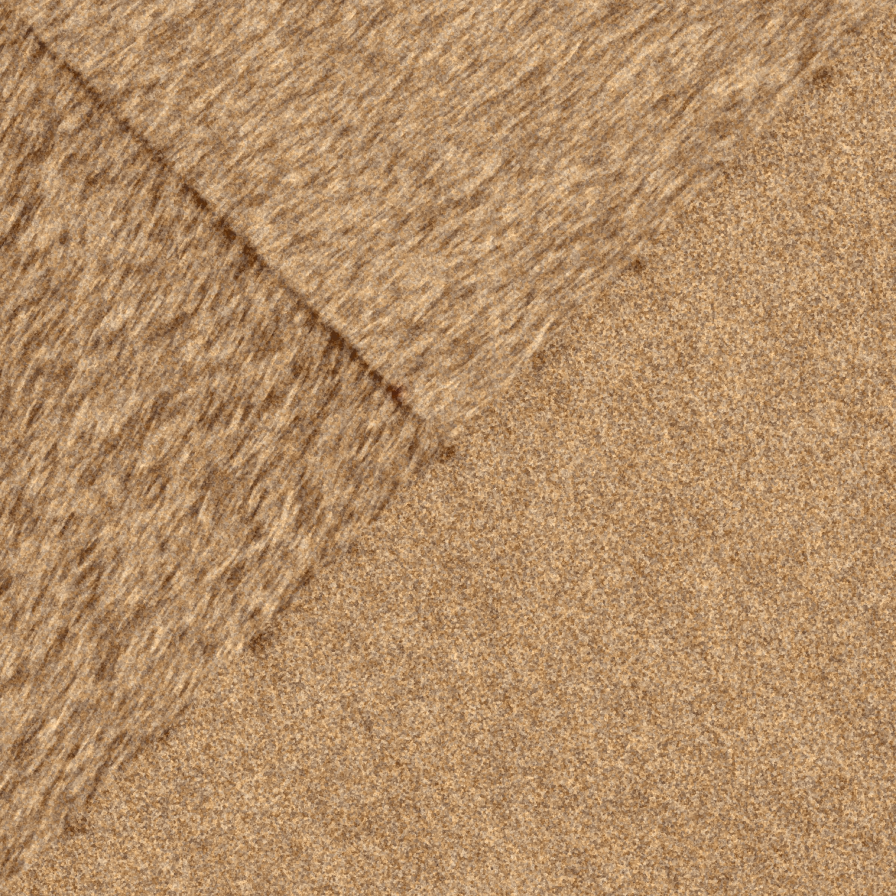
A Shadertoy shader for this texture:

```glsl
// Three panels of short tan fur meeting at a diagonal seam and a dark parting.
// Strands are smooth cellular noise stretched along each panel's nap direction;
// finer cells add grain, and distances to the seams place shadows and tufts.

vec3 hash3(vec2 p) {
    vec3 q = fract(p.xyx * vec3(0.1031, 0.1030, 0.0973));
    q += dot(q, q.yxz + 33.33);
    return fract((q.xxy + q.yzz) * q.zyx);
}

// Random cell values blended by distance to jittered cell points, about -0.5 to 0.5
float cells(vec2 p) {
    vec2 id = floor(p), f = fract(p);
    float sum = 0.0, weight = 0.0;
    for (int y = -1; y <= 1; y++)
    for (int x = -1; x <= 1; x++) {
        vec2 o = vec2(x, y);
        vec3 h = hash3(id + o);
        vec2 d = o + h.xy - f;
        float w = exp(-6.0 * dot(d, d));
        sum += w * (h.z - 0.5);
        weight += w;
    }
    return sum / max(weight, 1e-4);
}

// Strands along an angle: broad locks, visible strands and thin hairs
float fur(vec2 uv, float angle, vec3 strength) {
    float c = cos(angle), s = sin(angle);
    vec2 p = vec2(dot(uv, vec2(c, s)), dot(uv, vec2(-s, c)));
    p.y += 0.002 * sin(p.x * 31.0 + 2.0 * sin(p.y * 23.0));
    float lock = cells(p * vec2(17.0, 46.0) + 7.0);
    float strand = cells(p * vec2(38.0, 150.0) + 31.0);
    float hair = cells(p * vec2(75.0, 300.0) + 73.0);
    strand += 0.7 * min(strand + 0.12, 0.0) + 0.03;
    return dot(vec3(lock, strand, hair), strength);
}

void mainImage(out vec4 fragColor, in vec2 fragCoord) {
    vec2 uv = fragCoord / iResolution.xy;

    // Signed distances to the diagonal seam and the parting, frayed by hairs
    float fray = cells(uv * 110.0);
    float seam = (uv.y - uv.x) * 0.7071 - 0.002 + 0.007 * fray;
    float parting = (uv.x + uv.y - 1.004) * 0.7071 + 0.005 * fray;
    float above = smoothstep(-0.005, 0.005, seam);
    float upper = smoothstep(-0.004, 0.004, parting);

    // Tone of each panel
    float topTone = 0.61 + fur(uv, 0.72, vec3(0.06, 0.25, 0.40));
    float leftTone = 0.535 + 0.05 * smoothstep(0.5, 0.1, uv.y)
                   + fur(uv, 1.02, vec3(0.10, 0.34, 0.42));
    float rightTone = 0.615 + fur(uv, -1.05, vec3(0.08, 0.08, 0.06));
    leftTone -= 0.11 * exp(min(parting, 0.0) / 0.045);
    rightTone -= 0.07 * exp(min(seam, 0.0) / 0.018);
    float tone = mix(rightTone, mix(leftTone, topTone, upper), above);

    // Fine grain, strongest where the pile points at the viewer
    float grain = cells(uv * 345.0 + 11.0);
    float speck = cells(uv * 620.0 + 3.0);
    tone += grain * mix(0.46, 0.24, above) + speck * mix(0.36, 0.26, above);

    // Uneven dark groove along the parting, ending in a deep knot
    float along = uv.x - uv.y;
    float clump = 0.65 + 0.8 * cells(vec2(along * 17.0, 4.0));
    float groove = exp(-pow((parting + 0.003) / 0.007, 2.0)) * clump
                 * mix(0.55, 1.0, smoothstep(0.03, 0.10, uv.x)) * above;
    tone -= 0.42 * groove * smoothstep(0.49, 0.44, uv.x);
    vec2 knot = (uv - vec2(0.444, 0.562)) / vec2(0.010, 0.010);
    float knotShade = exp(-dot(knot, knot));
    tone -= 0.28 * knotShade;

    // Evenly spaced tufts hanging just below the diagonal seam, every other one dark
    float slot = (uv.x + uv.y) * 0.5 - 0.0775;
    float index = floor(slot / 0.105 + 0.5);
    vec2 tuft = vec2(slot - index * 0.105, seam + 0.006);
    tuft.x += 0.5 * tuft.y;
    float tuftShade = exp(-dot(tuft * tuft, vec2(9000.0, 9000.0)));
    tone -= tuftShade * mix(0.30, 0.17, mod(index, 2.0));

    // Brown to cream ramp with warm and grey hairs
    vec3 color = mix(vec3(0.34, 0.19, 0.08), vec3(0.95, 0.81, 0.635), clamp(tone, 0.0, 1.1));
    float warmth = cells(uv * 300.0 + 57.0) + 0.08 * (1.0 - above);
    color += warmth * vec3(0.07, 0.0, -0.09);
    color -= knotShade * vec3(0.0, 0.04, 0.03);
    fragColor = vec4(clamp(color, 0.0, 1.0), 1.0);
}
```
